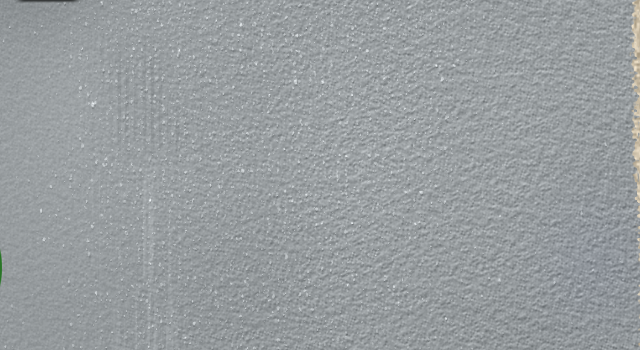
Give the GLSL for this texture, as a Shadertoy shader.

```glsl
// A painted grey plaster wall beaded with water drops and faint vertical runs.
// A fine noise height field is lit from above; small ragged drops are scattered
// in jittered grid cells, and flecks of bare cream plaster line the right edge.

const vec3 PAINT = vec3(0.592, 0.612, 0.622);
const vec3 CREAM = vec3(0.80, 0.75, 0.66);
const vec3 LEAF_GREEN = vec3(0.16, 0.46, 0.15);
const vec3 DARK_GAP = vec3(0.2, 0.21, 0.21);

float hash(vec2 p) {
    return fract(sin(dot(p, vec2(127.1, 311.7))) * 43758.5453);
}

float noise(vec2 p) {
    vec2 cell = floor(p);
    vec2 f = fract(p);
    f = f * f * (3.0 - 2.0 * f);
    float low = mix(hash(cell), hash(cell + vec2(1.0, 0.0)), f.x);
    float high = mix(hash(cell + vec2(0.0, 1.0)), hash(cell + 1.0), f.x);
    return mix(low, high, f.y);
}

vec2 rotate(vec2 p, float angle) {
    float c = cos(angle), s = sin(angle);
    return vec2(c * p.x - s * p.y, s * p.x + c * p.y);
}

// Soft elliptical patch, 1 at its centre
float glow(vec2 uv, vec2 center, vec2 size) {
    vec2 d = (uv - center) / size;
    return exp(-dot(d, d));
}

// 1 between the two limits, with soft ends
float band(float x, float from, float to, float soft) {
    return smoothstep(from - soft, from + soft, x)
         * (1.0 - smoothstep(to - soft, to + soft, x));
}

// Plaster grain, with slanted wrinkles blended in by their strength
float plasterHeight(vec2 p, float wrinkles) {
    vec2 q = rotate(p, 0.4);
    float grain = 0.55 * noise(q * vec2(80.0, 105.0));
    grain += 0.5 * noise(rotate(p, 1.1) * 175.0 + 17.0);
    return grain + wrinkles * 0.3 * noise(q * vec2(18.0, 55.0) + 5.0);
}

float relief(vec2 p, vec2 toLight, float wrinkles) {
    return plasterHeight(p, wrinkles) - plasterHeight(p + toLight, wrinkles);
}

// One layer of drops: ragged pale beads with a small shadow underneath
float drops(vec2 p, float cells, float density, float radius, float stretch) {
    vec2 g = p * cells;
    vec2 id = floor(g);
    vec2 jitter = vec2(hash(id + 3.1), hash(id + 8.7));
    vec2 d = fract(g) - mix(vec2(0.25), vec2(0.75), jitter);
    float size = radius * mix(0.5, 1.2, hash(id + 5.3));
    d += size * 1.1 * (vec2(noise(p * 190.0), noise(p * 190.0 + 31.0)) - 0.5);
    vec2 shape = vec2(1.0, 1.0 / mix(1.0, stretch, hash(id + 1.9)));
    float bead = 1.0 - smoothstep(0.4, 1.3, length(d * shape) / size);
    vec2 below = d + vec2(-0.3, 1.3) * size;
    float shadow = 1.0 - smoothstep(0.3, 1.3, length(below * shape) / size);
    float strength = mix(0.4, 1.2, hash(id + 6.6)) * step(hash(id), density);
    return strength * (bead - 0.5 * shadow * (1.0 - bead));
}

// Broad uneven light over the wall
float wallTone(vec2 uv, vec2 p) {
    float tone = 0.025 * glow(uv, vec2(0.1, 0.58), vec2(0.14, 0.3));
    tone += 0.018 * glow(uv, vec2(0.62, 0.72), vec2(0.28, 0.4));
    tone -= 0.05 * glow(uv, vec2(0.04, 1.02), vec2(0.14, 0.13));
    tone -= 0.02 * glow(uv, vec2(0.3, 0.12), vec2(0.25, 0.3));
    tone -= 0.025 * glow(uv, vec2(0.95, 0.1), vec2(0.25, 0.4));
    return tone + 0.02 * (noise(p * 4.0) - 0.5);
}

// Evenly spaced dark wet bands above, thin pale trails below
float waterRuns(vec2 uv, vec2 p) {
    float x = p.x + 0.004 * noise(vec2(p.x * 30.0, p.y * 5.0));
    float wet = smoothstep(-0.3, 0.7, sin(x * 262.0)) * noise(vec2(x * 40.0, p.y * 5.0));
    wet *= band(uv.x, 0.15, 0.32, 0.03) * band(uv.y, 0.56, 0.85, 0.09);
    float trail = smoothstep(0.55, 0.9, noise(vec2(x * 140.0, p.y * 3.0)));
    trail *= band(uv.x, 0.14, 0.28, 0.03) * band(uv.y, -0.1, 0.52, 0.08);
    return 0.045 * trail - 0.055 * wet;
}

void mainImage(out vec4 fragColor, in vec2 fragCoord) {
    vec2 uv = fragCoord / iResolution.xy;
    vec2 p = fragCoord / iResolution.y;

    // Relief is smoother at the left and wrinkled at the right
    float roughness = mix(0.09, 0.25, smoothstep(0.05, 0.6, uv.x));
    float wrinkles = smoothstep(0.5, 0.8, uv.x);
    float shade = wallTone(uv, p) + waterRuns(uv, p);
    shade += roughness * relief(p, vec2(-0.0025, 0.005), wrinkles);
    shade += 0.05 * (noise(p * 230.0) - 0.5);

    // Drops thin out towards both sides and the lower right
    float wetness = band(uv.x, 0.13, 0.72, 0.1);
    wetness *= 1.0 - 0.6 * smoothstep(0.45, 0.75, uv.x - 0.3 * uv.y);
    wetness *= mix(0.55, 1.0, uv.y);
    shade += 0.15 * drops(p, 46.0, 0.5 * wetness, 0.17, 1.6);
    shade += 0.12 * drops(p + 7.3, 67.0, 0.5 * wetness, 0.21, 1.4);
    shade += 0.18 * drops(p + 2.9, 26.0, 0.14 * wetness, 0.11, 2.2);

    vec3 color = PAINT + shade;
    color += vec3(-0.004, -0.002, 0.012) * glow(uv, vec2(0.93, 0.25), vec2(0.09, 0.2));

    // Flecked bare plaster on the right edge, narrower lower down
    float edge = mix(1.001, 0.991, smoothstep(0.25, 0.7, uv.y));
    edge += 0.008 * (noise(p * 22.0) - 0.5) + 0.014 * (noise(p * 120.0) - 0.5);
    vec3 bare = CREAM + 0.3 * (noise(p * 130.0 + 9.0) - 0.5);
    color = mix(color, bare, smoothstep(-0.002, 0.003, uv.x - edge));

    // Small intrusions at the frame: a leaf at the left, a gap at the top
    float leaf = 1.0 - smoothstep(0.7, 1.2, length((uv - vec2(0.0, 0.235)) / vec2(0.003, 0.05)));
    color = mix(color, LEAF_GREEN, leaf);
    float gap = band(uv.x, 0.03, 0.12, 0.01) * smoothstep(0.99, 1.0, uv.y);
    color = mix(color, DARK_GAP, gap);

    fragColor = vec4(clamp(color, 0.0, 1.0), 1.0);
}
```
